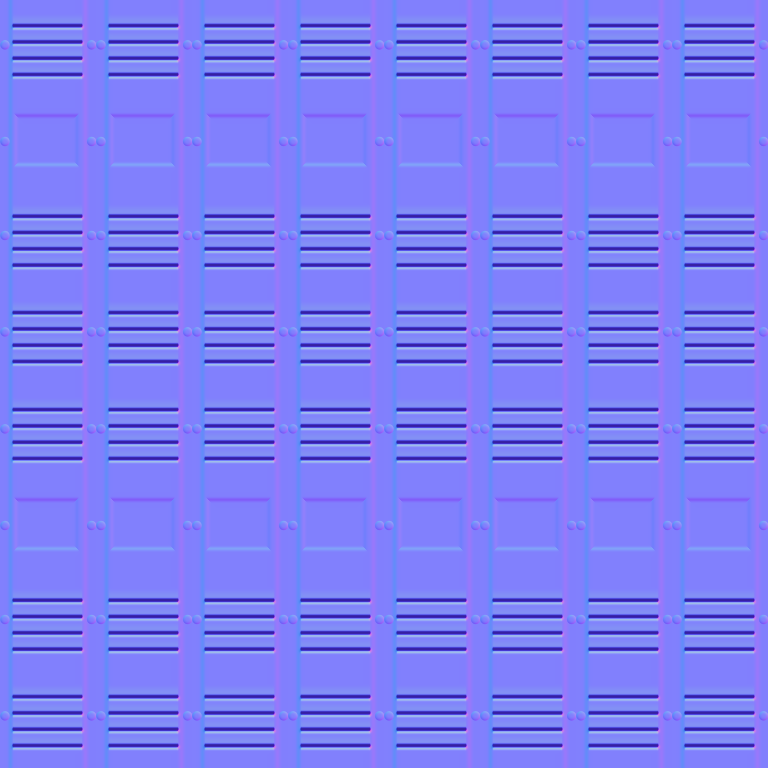
Reproduce this texture map procedurally as a Shadertoy shader.

```glsl
// Soft ridge: 1 at the centre, fading over the given width
float ridge(float distanceFrom, float width) {
    float t = distanceFrom / width;
    return exp(-t * t);
}

// Louvre slots: xy is the surface slope, z the strength of the sloping blade
vec3 louvres(vec2 p) {
    float x = p.x - 47.5;
    float inside = 1.0 - smoothstep(34.0, 35.5, abs(x));
    vec3 sum = vec3(0.0);
    for (int i = 0; i < 4; i++) {
        float d = p.y - 25.0 - 16.3 * float(i);
        float blade = smoothstep(-13.0, -3.0, d) * (1.0 - smoothstep(-1.0, 0.0, d));
        vec2 slope = vec2(0.02, 0.14) * blade;
        slope += vec2(-2.0, -2.6) * ridge(d, 1.45);
        slope += vec2(0.32, 0.62) * ridge(d - 3.0, 1.4);
        sum += vec3(slope, blade) * inside;

        // Rounded slot ends
        float ends = 0.7 * ridge(x - 35.0, 1.5) - 0.35 * ridge(x + 35.0, 1.5);
        sum.x += ends * ridge(d - 1.5, 2.0);
    }
    return sum;
}

// Slope of the bevel around a recessed rectangular plate
vec2 recessedPlate(vec2 p) {
    vec2 v = vec2(p.x - 46.5, 43.0 - p.y);
    vec2 q = abs(v) - vec2(30.5, 24.5);
    float d = length(max(q, 0.0)) + min(max(q.x, q.y), 0.0);
    vec2 inward = q.x > q.y ? vec2(-0.12 * sign(v.x), 0.0)
                            : vec2(0.0, -0.28 * sign(v.y));
    return inward * ridge(d, 2.0);
}

// Slope of the pair of domed rivets on each post
vec2 rivetPair(vec2 p) {
    float x = mod(p.x + 48.0, 96.0) - 48.3;
    vec2 v = vec2((abs(x) - 4.7) * sign(x), 44.3 - p.y) / 4.6;
    float r = length(v);
    return 0.4 * v * r * (1.0 - smoothstep(0.85, 1.15, r));
}

void mainImage(out vec4 fragColor, in vec2 fragCoord) {
    // 8 by 8 bays of 96 units each, measured from the top left
    vec2 uv = fragCoord / iResolution.xy;
    vec2 grid = vec2(uv.x, 1.0 - uv.y) * 8.0;
    vec2 p = fract(grid) * 96.0;
    int row = int(mod(floor(grid.y), 4.0));

    // Raised door edges beside the posts
    vec2 slope = vec2(-0.24, 0.1) * ridge(p.x - 10.5, 2.3)
               + vec2(0.19, -0.06) * ridge(p.x - 85.5, 2.7);

    // Slight vertical offset of the fittings in each row
    p.y -= vec4(0.6, 1.2, -0.8, -0.4)[row];
    slope += rivetPair(p);

    // Every fourth row holds a plate, the others louvres
    float blade = 0.0;
    if (row == 1) {
        slope += recessedPlate(p);
    } else {
        vec3 slots = louvres(p);
        slope += slots.xy;
        blade = slots.z;
    }

    vec3 color = 0.5 + 0.5 * normalize(vec3(slope, 1.0));
    color += vec3(0.004, 0.0, -0.008 - 0.03 * blade);
    fragColor = vec4(color, 1.0);
}
```
